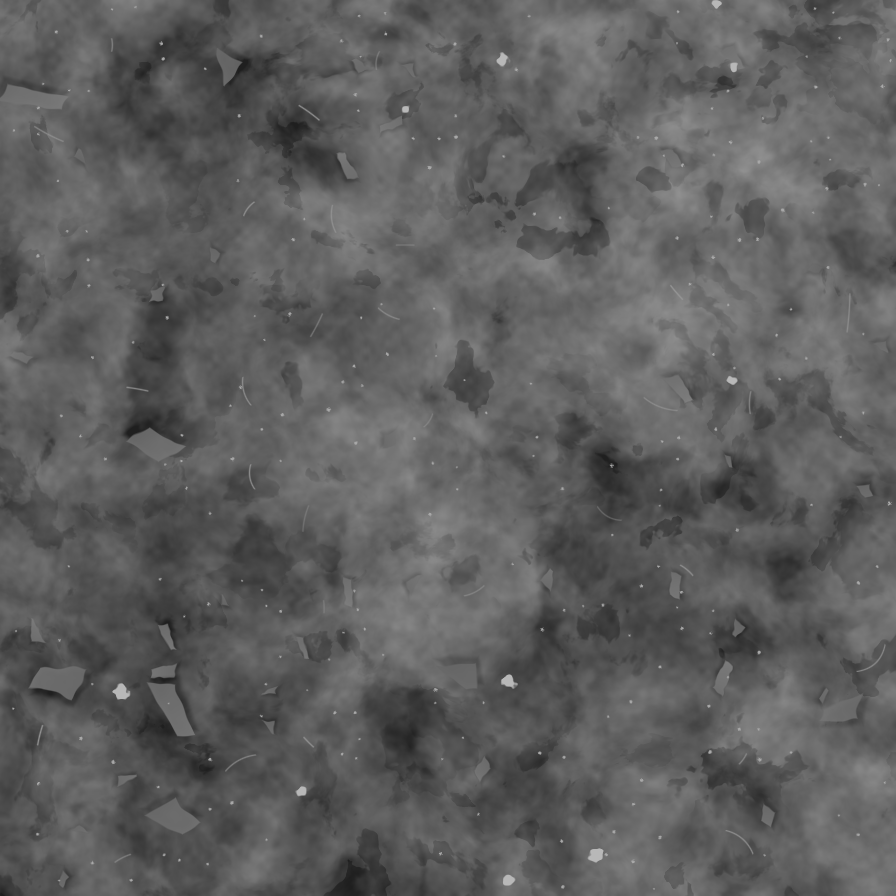
Write a three.js fragment shader that draws this texture.

```glsl
// Grey compacted soil with dark pits, pale shards, thin fibres and bright specks.
varying vec2 vUv;

const float EDGE = 0.0011;
const float SOIL_TONE = 0.402;
const float SHARD_TONE = 0.45;
const float FIBRE_TONE = 0.60;
const float SPECK_TONE = 0.66;

float hash(vec2 p) {
  return fract(sin(dot(p, vec2(127.1, 311.7))) * 43758.5453);
}

vec2 hash2(vec2 p) {
  return vec2(hash(p), hash(p + 57.3));
}

mat2 rotation(float angle) {
  float c = cos(angle), s = sin(angle);
  return mat2(c, s, -s, c);
}

float noise(vec2 p) {
  vec2 i = floor(p), f = fract(p);
  f = f * f * (3.0 - 2.0 * f);
  float low = mix(hash(i), hash(i + vec2(1.0, 0.0)), f.x);
  float high = mix(hash(i + vec2(0.0, 1.0)), hash(i + 1.0), f.x);
  return mix(low, high, f.y);
}

float fbm(vec2 p) {
  float sum = 0.0, gain = 0.516;
  for (int i = 0; i < 5; i++) {
    sum += gain * noise(p);
    p = rotation(0.65) * p * 2.03 + 17.3;
    gain *= 0.5;
  }
  return sum;
}

float cover(float d) {
  return 1.0 - smoothstep(-EDGE, EDGE, d);
}

// Mottled ground: broad patches, clods, grain, creases and pits
float soil(vec2 uv) {
  vec2 warp = vec2(fbm(uv * 9.0), fbm(uv * 9.0 + 31.0)) - 0.5;
  vec2 p = uv + 0.06 * warp;
  float tone = SOIL_TONE + 0.25 * (fbm(p * 4.5 + 3.0) - 0.5);
  tone += 0.30 * (fbm(p * 21.0) - 0.5);
  tone += 0.05 * (noise(uv * 120.0) - 0.5);

  float crease = 1.0 - smoothstep(0.0, 0.025, abs(noise(p * 3.2 + 8.0) - 0.5));
  tone -= 0.05 * crease * smoothstep(0.45, 0.7, noise(uv * 4.0 + 40.0));

  float hollow = smoothstep(0.54, 0.74, fbm(p * 11.0 + 70.0));
  tone -= 0.11 * hollow;

  // Ledges vary between crisp and soft
  float softness = mix(0.012, 0.13, noise(uv * 19.0 + 5.0));
  float ledge = smoothstep(0.60, 0.60 + softness, fbm(p * 25.0 + 90.0));
  tone -= 0.10 * ledge * noise(uv * 14.0 + 60.0);

  float cavity = smoothstep(0.65, 0.675, fbm(p * 15.0 + 20.0));
  return tone - 0.10 * cavity * smoothstep(0.5, 0.75, noise(uv * 5.0 + 12.0));
}

// Tapered slab with its long axis along y
float shardDistance(vec2 p, vec2 halfSize, float taper) {
  float width = halfSize.x * (1.0 - taper * (0.5 + 0.5 * p.y / halfSize.y));
  return max(abs(p.x) - width, abs(p.y + 0.4 * p.x) - halfSize.y);
}

float addShards(float tone, vec2 uv, float grid, float density, float seed) {
  vec2 cell = floor(uv * grid);
  for (int k = 0; k < 9; k++) {
    vec2 id = cell + vec2(mod(float(k), 3.0), floor(float(k) / 3.0)) - 1.0;
    vec2 a = hash2(id + seed), b = hash2(id + seed + 11.7);
    vec2 p = rotation(6.283 * b.x) * (uv * grid - id - 0.2 - 0.6 * a);
    p += 0.05 * (vec2(noise(p * 9.0 + id), noise(p * 9.0 - id)) - 0.5);
    vec2 halfSize = vec2(mix(0.06, 0.15, a.y), mix(0.12, 0.38, b.y * b.y));
    float present = step(hash(id + seed + 23.1), density);
    float d = shardDistance(p, halfSize, a.x) / grid;
    float shade = shardDistance(p + vec2(0.04, 0.03), halfSize, a.x) / grid;
    tone -= 0.07 * present * (1.0 - smoothstep(-0.002, 0.005, shade));
    float face = SHARD_TONE + 0.07 * (b.y - 0.5) + 0.09 * p.y;
    tone = mix(tone, face, present * cover(d) * 0.9);
  }
  return tone;
}

float addFibres(float tone, vec2 uv, float grid, float density) {
  vec2 cell = floor(uv * grid);
  for (int k = 0; k < 9; k++) {
    vec2 id = cell + vec2(mod(float(k), 3.0), floor(float(k) / 3.0)) - 1.0;
    vec2 a = hash2(id + 3.9), b = hash2(id + 41.2);
    vec2 p = rotation(6.283 * a.y) * (uv * grid - id - 0.2 - 0.6 * b);
    p.y += (b.x - 0.5) * 3.5 * p.x * p.x;
    float reach = mix(0.06, 0.24, a.x * a.x);
    float d = length(vec2(max(abs(p.x) - reach, 0.0), p.y)) / grid;
    float present = step(hash(id + 77.7), density);
    tone = mix(tone, FIBRE_TONE, present * cover(d - 0.0007) * mix(0.4, 1.0, b.y));
  }
  return tone;
}

// Rough round grains, kept inside their own cells
float addSpecks(float tone, vec2 uv, float grid, float density, float radius, float bright) {
  vec2 id = floor(uv * grid);
  vec2 p = (fract(uv * grid) - 0.2 - 0.6 * hash2(id + 9.4)) / grid;
  float size = radius * mix(0.5, 1.0, hash(id + 15.8));
  float rough = size * 0.9 * (noise(p * 1.6 / radius + id) - 0.5);
  float present = step(hash(id + 33.6), density);
  return mix(tone, bright, present * cover(length(p) - size + rough));
}

void main() {
  float tone = soil(vUv);
  tone = addShards(tone, vUv, 19.0, 0.10, 5.0);
  tone = addShards(tone, vUv, 7.0, 0.24, 29.0);
  tone = addFibres(tone, vUv, 10.0, 0.28);
  float scatter = mix(0.05, 0.32, noise(floor(vUv * 36.0) * 0.17));
  tone = addSpecks(tone, vUv, 36.0, scatter, 0.0018, SPECK_TONE);
  tone = addSpecks(tone, vUv + 0.37, 9.0, 0.12, 0.0075, SPECK_TONE + 0.06);
  gl_FragColor = vec4(vec3(clamp(tone, 0.12, 0.85)), 1.0);
}
```
